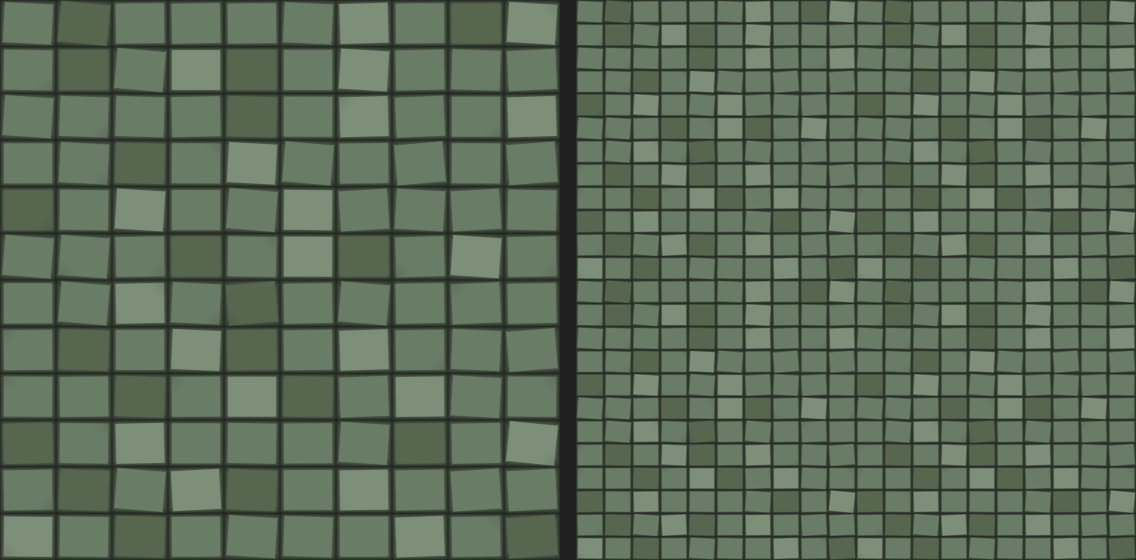
Left, the tile; right, the same tile 2 across and 2 down.
Write a Shadertoy shader that draws this pattern.

```glsl
// Sage green bevelled wall tiles, 10 across and 12 down, with tilted faces and three glaze shades.

const vec2 REPEATS = vec2(10.0, 12.0);

// Three random values in 0..1 for a grid position
vec3 hash3(vec2 p) {
    vec3 q = fract(p.xyx * vec3(0.1031, 0.1030, 0.0973));
    q += dot(q, q.yxz + 33.33);
    return fract((q.xxy + q.yzz) * q.zyx);
}

// Glaze shade: each row shuffles one or two dark and light tiles among the plain ones
vec3 glazeColor(vec2 id) {
    vec3 row = hash3(vec2(id.y + 17.0, 41.0));
    float stride = row.x < 0.5 ? 3.0 : 7.0;
    float shift = floor(hash3(vec2(id.y + 5.0, 73.0)).x * 10.0);
    float rank = floor(mod(id.x * stride + shift, 10.0) + 0.5);
    bool dark = rank < 0.5 || (rank < 1.5 && row.y < 0.6);
    bool light = abs(rank - 4.0) < 0.5 || (abs(rank - 5.0) < 0.5 && row.z < 0.75);
    return dark ? vec3(0.34, 0.40, 0.31)
         : light ? vec3(0.49, 0.56, 0.47)
         : vec3(0.41, 0.485, 0.40);
}

void mainImage(out vec4 fragColor, in vec2 fragCoord) {
    vec2 uv = fragCoord / iResolution.xy;
    float pixel = 1.0 / min(iResolution.x, iResolution.y);

    // Wrapped cell index and position from the cell centre, in canvas units
    vec2 grid = uv * REPEATS;
    vec2 id = mod(floor(grid), REPEATS);
    vec2 p = (fract(grid) - 0.5) / REPEATS;
    vec2 halfCell = 0.5 / REPEATS;
    vec3 rnd = hash3(id + 3.0);

    // Flat face, turned slightly; strong turns are rare
    float turn = 2.0 * rnd.x - 1.0;
    float angle = 0.1 * turn * abs(turn);
    float c = cos(angle), s = sin(angle);
    vec2 facePos = mat2(c, -s, s, c) * p;
    vec2 halfFace = halfCell - vec2(0.0070, 0.0060);
    vec2 faceDist = abs(facePos) - halfFace;
    float toFace = max(faceDist.x, faceDist.y);

    // Bevel rises from the dark joint to the rim of the face
    vec2 gap = halfCell - abs(p);
    float toJoint = min(gap.x, gap.y);
    float rise = toJoint / max(toJoint + max(toFace, 0.0), 1e-5);
    vec3 bevel = mix(vec3(0.14, 0.168, 0.135), vec3(0.325, 0.38, 0.31), rise);

    // Mitred corners, with slightly darker horizontal slopes
    float side = gap.x - gap.y;
    bevel *= 1.0 - 0.2 * exp(-abs(side) / 0.0013);
    bevel *= mix(1.0, 0.93, smoothstep(-0.001, 0.001, side));

    // Faint smudge in one corner of a few faces
    vec2 corner = halfFace * sign(fract(rnd.yz * 7.0) - 0.5);
    float smudge = step(0.75, rnd.y) * smoothstep(0.03, 0.0, length(facePos - corner));
    vec3 face = glazeColor(id) * (1.0 - 0.07 * smudge);

    vec3 color = mix(face, bevel, smoothstep(-0.7 * pixel, 0.7 * pixel, toFace));
    fragColor = vec4(color, 1.0);
}
```
